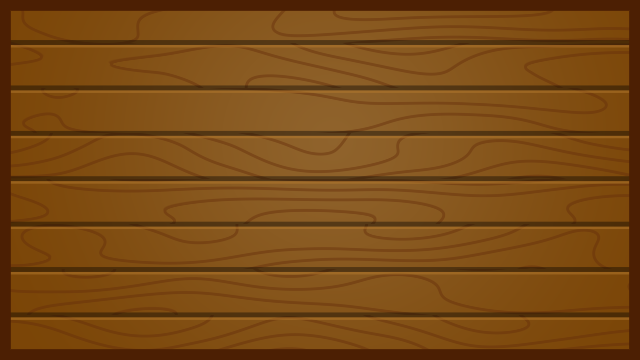
Write a Shadertoy shader that draws this texture.

```glsl
// Eight framed horizontal wooden planks with wavy grain and a soft central glow.

vec2 hashGradient(vec2 cell) {
    vec3 h = fract(vec3(cell.xyx) * vec3(0.1031, 0.1030, 0.0973));
    h += dot(h, h.yzx + 33.33);
    float angle = 6.2832 * fract((h.x + h.y) * h.z);
    return vec2(cos(angle), sin(angle));
}

float gradientNoise(vec2 p) {
    vec2 i = floor(p), f = fract(p);
    vec2 w = f * f * f * (f * (f * 6.0 - 15.0) + 10.0);
    vec2 e = vec2(0.0, 1.0);
    float low = mix(dot(hashGradient(i), f),
                    dot(hashGradient(i + e.yx), f - e.yx), w.x);
    float high = mix(dot(hashGradient(i + e), f - e),
                     dot(hashGradient(i + e.yy), f - e.yy), w.x);
    return mix(low, high, w.y);
}

// Height field whose integer contours are the grain lines of one plank
float grainField(vec2 p, float plank) {
    vec2 seed = vec2(7.3, 3.7) * (plank + 4.0);
    return 15.0 * p.y + 3.2 * gradientNoise(p * vec2(1.9, 6.5) + seed);
}

// Approximate distance to the nearest contour
float grainDistance(vec2 p, float plank) {
    vec2 e = vec2(0.001, 0.0);
    float h = grainField(p, plank);
    vec2 slope = vec2(grainField(p + e, plank) - h,
                      grainField(p + e.yx, plank) - h) / e.x;
    return abs(h - round(h)) / max(length(slope), 0.01);
}

// Soft-edged coverage of the interval from a to b
float band(float x, float a, float b, float blur) {
    return smoothstep(a - blur, a + blur, x) - smoothstep(b - blur, b + blur, x);
}

void mainImage(out vec4 fragColor, in vec2 fragCoord) {
    float pixel = 1.0 / iResolution.y;
    float blur = 0.6 * pixel;
    vec2 size = iResolution.xy * pixel;
    vec2 p = fragCoord * pixel;

    // Wood lit from slightly above the centre
    float glow = length(p - vec2(0.52 * size.x, 0.61));
    vec3 color = mix(vec3(0.565, 0.392, 0.178), vec3(0.48, 0.27, 0.025),
                     smoothstep(-0.15, 1.1, glow));

    // Plank rows, counted downward from the first seam
    float row = (1.0 - p.y - 0.1181) / 0.1261;
    float belowSeam = (row - round(row)) * 0.1261;

    // Grain
    float grain = grainDistance(p, floor(row));
    float line = 1.0 - smoothstep(0.004 - blur, 0.004 + blur, grain);
    color = mix(color, vec3(0.40, 0.18, 0.04), 0.45 * line);

    // Dark seam with a bright bevel under it
    float bevel = band(belowSeam, 0.0068, 0.0138, blur);
    color = mix(color, vec3(0.71, 0.48, 0.18), 0.5 * bevel);
    color *= 1.0 - 0.39 * band(belowSeam, -0.0068, 0.0068, blur);

    // Frame
    vec2 inset = min(p, size - p);
    float frame = 1.0 - smoothstep(0.03 - blur, 0.03 + blur, min(inset.x, inset.y));
    color = mix(color, vec3(0.30, 0.12, 0.01), frame);

    fragColor = vec4(color, 1.0);
}
```
